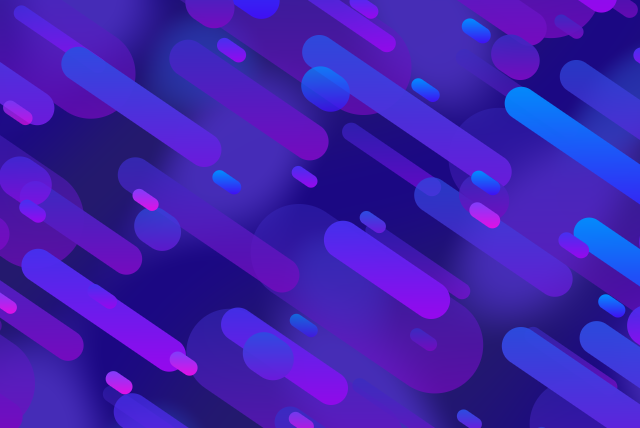
This background is drawn by a WebGL 1 fragment shader. Its source:

```glsl
precision highp float;

uniform vec2 u_resolution;

// Lengths are fractions of the canvas height.
struct Layer {
  vec2 cell;        // spacing along and across the slant
  vec2 radius;      // smallest, largest
  vec2 halfLength;  // smallest, largest
  vec2 hue;         // range on the palette scale, 0 to 5
  vec2 opacity;     // weakest, strongest
  float fade;       // opacity factor at the upper end
  float density;    // share of cells that are filled
  float seed;
};

const vec2 SLANT = vec2(0.826, -0.564);

const vec3 NAVY = vec3(0.14, 0.10, 0.43);
const vec3 ROYAL = vec3(0.10, 0.02, 0.53);
const vec3 GLOW = vec3(0.28, 0.18, 0.73);
const vec3 BLUE_GLOW = vec3(0.17, 0.27, 0.78);

const vec3 CYAN = vec3(0.0, 0.56, 1.0);
const vec3 BLUE = vec3(0.25, 0.06, 0.95);
const vec3 AZURE = vec3(0.17, 0.30, 0.88);
const vec3 VIOLET = vec3(0.42, 0.10, 0.86);
const vec3 INDIGO = vec3(0.22, 0.17, 0.76);
const vec3 PURPLE = vec3(0.46, 0.04, 0.75);
const vec3 IRIS = vec3(0.27, 0.19, 0.94);
const vec3 FUCHSIA = vec3(0.59, 0.03, 0.93);
const vec3 ORCHID = vec3(0.50, 0.24, 0.98);
const vec3 PINK = vec3(0.88, 0.06, 0.90);

float hash(vec2 p) {
  return fract(sin(dot(p, vec2(127.1, 311.7))) * 43758.5);
}

// Maps a cell and channel to a random value in a range.
float pick(vec2 range, vec2 id, float channel) {
  return mix(range.x, range.y, hash(id + channel * vec2(7.3, 3.9)));
}

vec3 gradientColor(float hue, float t) {
  if (hue < 1.0) return mix(CYAN, BLUE, t);
  if (hue < 2.0) return mix(AZURE, VIOLET, t);
  if (hue < 3.0) return mix(INDIGO, PURPLE, t);
  if (hue < 4.0) return mix(IRIS, FUCHSIA, t);
  return mix(ORCHID, PINK, t);
}

// Soft light built from warped sines.
vec3 backdrop(vec2 p) {
  vec2 w = p + 0.10 * sin(p.yx * 5.0 + vec2(0.4, 2.1));
  float depth = 0.5 + 0.5 * sin(w.x * 5.1 - w.y * 6.3 + 0.8);
  float light = sin(w.x * 8.0 + 0.6) * sin(w.y * 6.6 + 1.1);
  float spark = sin(w.x * 6.2 + 2.4) * sin(w.y * 7.1 - 0.7);
  vec3 color = mix(NAVY, ROYAL, 0.85 * depth);
  color = mix(color, GLOW, 0.95 * smoothstep(-0.15, 0.85, light));
  return mix(color, BLUE_GLOW, 0.6 * smoothstep(0.55, 1.0, spark));
}

// Blends one layer of slanted capsules over a colour.
vec3 addCapsules(vec3 base, vec2 p, Layer layer) {
  vec2 q = vec2(dot(p, SLANT), dot(p, vec2(-SLANT.y, SLANT.x)));
  q += layer.cell * layer.seed * 0.37;
  float row = floor(q.y / layer.cell.y);
  q.x += layer.cell.x * hash(vec2(row, layer.seed));

  vec2 cellIndex = floor(q / layer.cell);
  vec2 id = cellIndex + layer.seed * 17.0;
  float radius = pick(layer.radius, id, 1.0);
  float halfLength = pick(layer.halfLength, id, 2.0);

  // Jitter is limited so that each capsule stays inside its cell.
  vec2 room = layer.cell - 2.0 * vec2(halfLength + radius, radius);
  vec2 jitter = vec2(pick(vec2(-0.5, 0.5), id, 3.0),
                     pick(vec2(-0.5, 0.5), id, 4.0));
  vec2 local = q - (cellIndex + 0.5) * layer.cell - jitter * room * 0.95;

  float edge = length(vec2(max(abs(local.x) - halfLength, 0.0), local.y)) - radius;
  float mask = clamp(0.5 - edge * u_resolution.y, 0.0, 1.0);
  mask *= step(pick(vec2(0.0, 1.0), id, 5.0), layer.density);

  // The gradient runs from the top of the capsule to its bottom.
  float height = dot(local, vec2(SLANT.y, SLANT.x));
  float t = clamp(0.5 - 0.5 * height / (radius - halfLength * SLANT.y), 0.0, 1.0);
  float opacity = min(pick(layer.opacity, id, 6.0), 1.0) * mix(layer.fade, 1.0, t);
  return mix(base, gradientColor(pick(layer.hue, id, 7.0), t), mask * opacity);
}

void main() {
  vec2 p = gl_FragCoord.xy / u_resolution.y;

  Layer broad = Layer(vec2(0.92, 0.37), vec2(0.10, 0.118), vec2(0.14, 0.28),
                      vec2(2.0, 3.0), vec2(0.6, 0.9), 0.6, 1.0, 1.0);
  Layer thin = Layer(vec2(0.48, 0.28), vec2(0.017, 0.022), vec2(0.10, 0.15),
                     vec2(1.0, 4.0), vec2(0.5, 0.95), 0.7, 0.85, 2.0);
  Layer bold = Layer(vec2(0.62, 0.155), vec2(0.036, 0.045), vec2(0.12, 0.25),
                     vec2(0.0, 4.0), vec2(0.7, 1.8), 0.95, 0.9, 3.0);
  Layer bead = Layer(vec2(0.44, 0.46), vec2(0.044, 0.049), vec2(0.010, 0.016),
                     vec2(0.0, 4.0), vec2(0.6, 1.6), 0.9, 0.95, 4.0);
  Layer pill = Layer(vec2(0.25, 0.26), vec2(0.015, 0.019), vec2(0.016, 0.022),
                     vec2(0.0, 5.0), vec2(0.5, 1.8), 1.0, 0.92, 5.0);

  vec3 color = backdrop(p);
  color = addCapsules(color, p, broad);
  color = addCapsules(color, p, thin);
  color = addCapsules(color, p, bold);
  color = addCapsules(color, p, bead);
  color = addCapsules(color, p, pill);
  gl_FragColor = vec4(color, 1.0);
}
```
